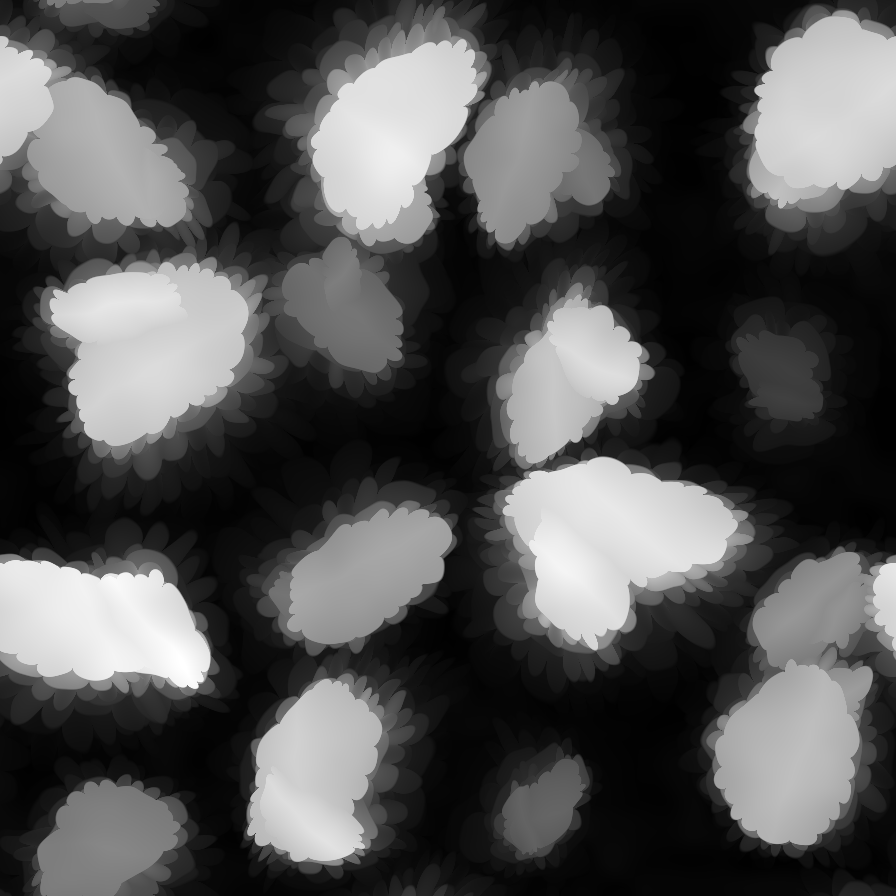
This texture map is drawn by a Shadertoy shader. Its source:

```glsl
const float TAU = 6.2831853;

float hash(vec2 p) {
    vec3 q = fract(p.xyx * 0.1031);
    q += dot(q, q.yzx + 33.33);
    return fract((q.x + q.y) * q.z);
}

// Value noise that repeats after a whole number of lattice cells
float noise(vec2 p, float period) {
    vec2 i = floor(p), f = fract(p);
    f = f * f * (3.0 - 2.0 * f);
    vec2 a = mod(i, period), b = mod(i + 1.0, period);
    return mix(mix(hash(a), hash(vec2(b.x, a.y)), f.x),
               mix(hash(vec2(a.x, b.y)), hash(b), f.x), f.y);
}

vec2 rotate(vec2 p, float angle) {
    float c = cos(angle), s = sin(angle);
    return vec2(c * p.x - s * p.y, s * p.x + c * p.y);
}

// A scalloped plateau over a stack of darker, wider rings of petals
float lump(vec2 p, float size, float level, float seed) {
    vec2 radii = size * vec2(1.25, mix(0.6, 0.95, hash(vec2(seed, 1.7))));
    vec2 lean = rotate(vec2(0.006, 0.0), TAU * hash(vec2(seed, 2.3)));
    vec2 crease = rotate(vec2(1.0, 0.0), TAU * hash(vec2(seed, 3.1)));
    float spin = TAU * hash(vec2(seed, 4.9));
    float falloff = mix(0.4, 0.58, hash(vec2(seed, 6.1)));
    float height = 0.0;

    for (int k = 0; k < 8; k++) {
        float ring = float(k);
        vec2 q = rotate(p - lean * ring, spin);
        vec2 e = q / radii;
        float angle = atan(e.y, e.x);
        float rim = 1.0 + 0.06 * sin(2.0 * angle + seed) + 0.06 * sin(3.0 * angle + seed * 2.3);
        float dist = length(q) * (1.0 - rim / max(length(e), 0.001));

        // Rounded petals of random length around the rim
        float petals = floor(TAU * size / 0.026 * (1.0 + 0.12 * ring));
        float u = (angle / TAU + 0.5) * petals + hash(vec2(seed, ring))
                + 0.6 * sin(3.0 * angle + seed + ring * 2.0);
        vec2 key = vec2(mod(floor(u), petals) + seed, ring * 7.0 + 5.0);
        float f = 2.0 * fract(u) - 1.0;
        float bump = pow(max(1.0 - f * f, 0.0), 0.6);
        float start = 0.005 * ring + 0.001 * ring * ring;
        float reach = start + (0.013 + 0.006 * ring) * bump * mix(0.15, 1.0, hash(key));

        // Plateau facets on top, fading petals below
        float shade = 1.0 - 0.09 * abs(dot(e, crease) - 0.15) - 0.03 * dot(e, e);
        if (k > 0) {
            shade = exp(-falloff * ring) * clamp(1.0 - 8.0 * (dist - start), 0.5, 1.1);
            shade *= 1.0 + bump * (0.5 * hash(key + 19.0) - 0.25);
            shade = max(shade - 0.03, 0.0);
        }
        float edge = 0.0015 + 0.0007 * ring;
        height = max(height, level * shade * (1.0 - smoothstep(-edge, edge, dist - reach)));
    }
    return height;
}

void mainImage(out vec4 fragColor, in vec2 fragCoord) {
    vec2 uv = fragCoord / iResolution.xy;

    // Gentle wrapping distortion of all outlines
    vec2 p = uv + 0.022 * (vec2(noise(uv * 12.0, 12.0), noise(uv * 12.0 + 5.0, 12.0)) - 0.5)
                + 0.008 * (vec2(noise(uv * 40.0, 40.0), noise(uv * 40.0 + 9.0, 40.0)) - 0.5);

    // Faint mottling of the ground
    float height = 0.045 * noise(p * 26.0, 26.0) * noise(p * 9.0, 9.0);

    // Jittered 4 by 4 grid of rocks, each made of two lumps
    for (int y = -1; y <= 1; y++)
    for (int x = -1; x <= 1; x++) {
        vec2 cell = floor(p * 4.0) + vec2(x, y);
        vec2 id = mod(cell, 4.0);
        float index = id.x + 4.0 * id.y;
        float seed = index * 13.0 + 11.0;
        float rank = mod(index * 7.0 + 3.0, 16.0) / 15.0;
        vec2 jitter = vec2(hash(id + 21.0), hash(id + 47.0));
        vec2 q = p - (cell + 0.22 + 0.56 * jitter) / 4.0;
        if (length(q) > 0.32) continue;

        float size = mix(0.038, 0.107, 0.7 * rank + 0.3 * hash(id + 71.0));
        float level = mix(0.25, 1.0, pow(rank, 0.6));
        height = max(height, lump(q, size, level * 0.97, seed));

        vec2 side = rotate(vec2(size * 0.75, 0.0), TAU * hash(id + 83.0));
        float sideLevel = min(level * mix(0.6, 1.1, hash(id + 97.0)), 1.0);
        height = max(height, lump(q - side, size * 0.6, sideLevel, seed + 6.0));
    }

    // Soft surface unevenness
    height *= 0.95 + 0.09 * noise(uv * 16.0, 16.0);
    fragColor = vec4(vec3(clamp(height, 0.0, 1.0)), 1.0);
}
```
